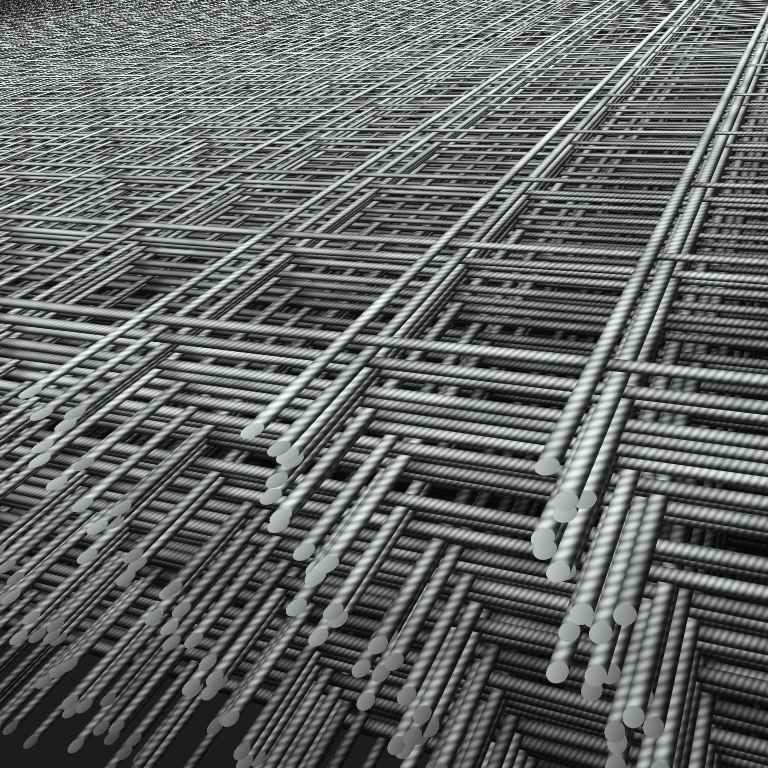
Give the GLSL for this pattern, as a Shadertoy shader.

```glsl
float hash(vec2 p) {
    vec3 q = fract(p.xyx * 0.1031);
    q += dot(q, q.yzx + 33.33);
    return fract((q.x + q.y) * q.z);
}

float noise(float x, float seed) {
    float cell = floor(x), f = fract(x);
    return mix(hash(vec2(cell, seed)), hash(vec2(cell + 1.0, seed)), f * f * (3.0 - 2.0 * f));
}

// Pile axes: x across the long bars, y along them, z down through the sheets
const vec3 perspective = vec3(0.115, 0.26, 0.008);
const vec2 origin = vec2(0.781, 0.466);
const vec2 acrossAxis = vec2(-0.270, 0.016);
const vec2 alongAxis = vec2(0.289, -0.056);
const vec2 downAxis = vec2(0.0111, 0.0221);

// Brightness of a ribbed round bar; side runs from -1 to 1 over its width
float ribbedSteel(float side, float along, float ribs, float footprint, float seed) {
    float facing = max(0.0, 1.0 - 0.65 * (side - 0.28) * (side - 0.28));
    float body = 0.07 + 0.83 * pow(facing, 3.0);
    float ribFade = 1.0 - smoothstep(0.15, 0.5, ribs * footprint);
    float rib = sin(6.2832 * ribs * along + 2.5 * side) * ribFade;
    float wear = 0.68 + 0.5 * noise(along * 4.0, seed) + 0.16 * noise(along * 19.0, seed + 7.0);
    return body * (1.0 + 0.28 * rib) * wear;
}

// Light loss with depth: slow on the open front, fast inside the pile
float occlusion(float along, float depth) {
    return exp(-depth * mix(0.028, 0.10, smoothstep(-0.1, 0.35, along)));
}

float haze(vec2 uv, float depth) {
    float distanceScale = 1.0 + dot(perspective, vec3(uv, depth));
    return 1.0 + 0.55 * smoothstep(1.4, 3.2, distanceScale);
}

float coverage(float dist, float radius, float footprint) {
    return clamp((radius - abs(dist)) / footprint + 0.5, 0.0, 1.0);
}

void mainImage(out vec4 fragColor, in vec2 fragCoord) {
    vec2 p = fragCoord / iResolution.y;
    p.y = 1.0 - p.y;

    // Inverse perspective, shared by all the parallel sheets
    mat2 unproject = inverse(mat2(acrossAxis - perspective.x * p, alongAxis - perspective.y * p));
    vec2 rowLength = vec2(length(vec2(unproject[0].x, unproject[1].x)),
                          length(vec2(unproject[0].y, unproject[1].y)));
    float light = 0.0;
    float remaining = 1.0;

    // Sheets from the top down, composited front to back
    for (int i = 0; i < 48; i++) {
        float sheet = float(i);
        vec2 jitter = vec2(hash(vec2(sheet, 3.0)), hash(vec2(sheet, 11.0))) - 0.5;
        vec2 shift = i == 0 ? vec2(0.0) : jitter * vec2(0.24, 0.16);

        // Long bars with loose front ends
        vec2 uv = unproject * (p * (1.0 + perspective.z * sheet) - origin - sheet * downAxis);
        vec2 footprint = rowLength * (1.0 + dot(perspective, vec3(uv, sheet))) / iResolution.y;
        float bar = round(uv.x - shift.x);
        float seed = hash(vec2(bar + 40.0, sheet));
        float dist = uv.x - shift.x - bar - (i == 0 ? 0.0 : 0.05 * (seed - 0.5));
        float side = clamp(dist / 0.036, -1.0, 1.0);
        float fromEnd = uv.y - shift.y + 0.68 + 0.08 * (seed - 0.5);
        float roundEnd = 0.045 * sqrt(1.0 - side * side);
        float alpha = coverage(dist, 0.036, footprint.x)
                    * clamp((fromEnd + roundEnd) / footprint.y + 0.5, 0.0, 1.0);
        float shade = ribbedSteel(side, uv.y, 18.0, footprint.y, seed * 90.0);
        float cutFace = 1.0 - smoothstep(-footprint.y, footprint.y, fromEnd - roundEnd);
        shade = mix(shade, 0.62 + 0.15 * side, cutFace);
        shade *= (0.85 + 0.3 * seed) * occlusion(uv.y, sheet) * haze(uv, sheet);
        light += remaining * alpha * shade;
        remaining *= 1.0 - alpha;

        // Cross bars welded beneath them
        float depth = sheet + 0.5;
        uv = unproject * (p * (1.0 + perspective.z * depth) - origin - depth * downAxis);
        footprint = rowLength * (1.0 + dot(perspective, vec3(uv, depth))) / iResolution.y;
        bar = max(round(uv.y - shift.y), 0.0);
        seed = hash(vec2(bar + 9.0, sheet + 70.0));
        dist = uv.y - shift.y - bar - 0.03 * (noise(uv.x * 0.5, seed * 50.0) - 0.5);
        side = clamp(dist / 0.044, -1.0, 1.0);
        alpha = coverage(dist, 0.044, footprint.y);
        float toLongBar = abs(uv.x - shift.x - round(uv.x - shift.x));
        shade = ribbedSteel(side, uv.x, 34.0, footprint.x, seed * 90.0 + 5.0);
        shade *= 0.6 + 0.4 * smoothstep(0.03, 0.12, toLongBar);
        shade *= (0.75 + 0.3 * seed) * occlusion(uv.y, depth) * haze(uv, depth);
        light += remaining * alpha * shade;
        remaining *= 1.0 - alpha;

        if (remaining < 0.01) break;
    }

    // Dark floor, dim far corner and cool grey steel
    light += remaining * 0.05;
    light *= mix(0.3, 1.0, smoothstep(0.0, 0.06, p.y + 0.35 * p.x));
    light = 1.05 * (1.0 - exp(-1.75 * light)) + 0.02;
    fragColor = vec4(clamp(light * vec3(0.975, 1.0, 0.985), 0.0, 1.0), 1.0);
}
```
